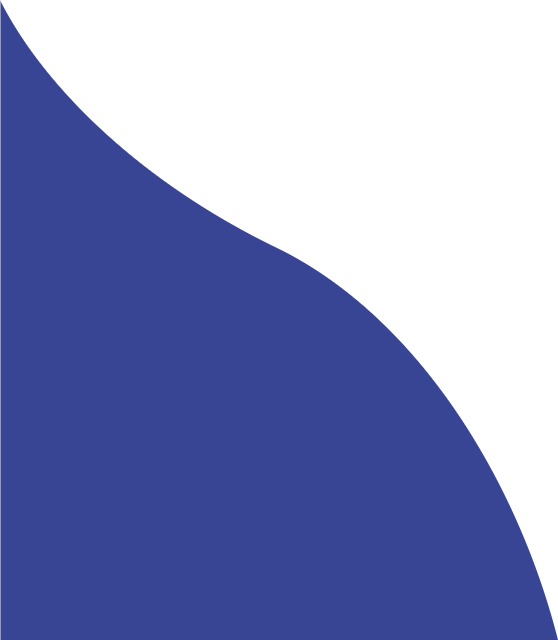
Write a Shadertoy shader that draws this background.

```glsl
const vec3 WHITE = vec3(1.0);
const vec3 INDIGO = vec3(0.22, 0.27, 0.58);

vec2 bezier(vec2 a, vec2 b, vec2 c, vec2 d, float t) {
    float s = 1.0 - t;
    return s * s * s * a + 3.0 * s * s * t * b + 3.0 * s * t * t * c + t * t * t * d;
}

vec2 bezierTangent(vec2 a, vec2 b, vec2 c, vec2 d, float t) {
    float s = 1.0 - t;
    return 3.0 * (s * s * (b - a) + 2.0 * s * t * (c - b) + t * t * (d - c));
}

// Signed distance in pixels to a curve that runs left to right, positive above it
float heightAbove(vec2 uv, vec2 a, vec2 b, vec2 c, vec2 d) {
    float low = 0.0, high = 1.0;
    for (int i = 0; i < 18; i++) {
        float mid = 0.5 * (low + high);
        if (bezier(a, b, c, d, mid).x < uv.x) low = mid;
        else high = mid;
    }
    float t = 0.5 * (low + high);
    vec2 tangent = normalize(bezierTangent(a, b, c, d, t) * iResolution.xy);
    return (uv.y - bezier(a, b, c, d, t).y) * iResolution.y * tangent.x;
}

void mainImage(out vec4 fragColor, in vec2 fragCoord) {
    vec2 uv = fragCoord / iResolution.xy;
    vec2 bend = vec2(0.4978, 0.612);

    // Hollow upper slope, then the bulging lower slope
    float edge = uv.x < bend.x
        ? heightAbove(uv, vec2(0.0, 1.0), vec2(0.0747, 0.8698), vec2(0.2466, 0.7174), bend)
        : heightAbove(uv, bend, vec2(0.7474, 0.5052), vec2(0.9268, 0.2513), vec2(1.0, 0.0));
    float fill = clamp(0.5 - edge, 0.0, 1.0);

    // Hairline of white along the left side
    fill *= clamp(fragCoord.x + 0.5 - 0.0008 * iResolution.x, 0.0, 1.0);

    fragColor = vec4(mix(WHITE, INDIGO, fill), 1.0);
}
```
